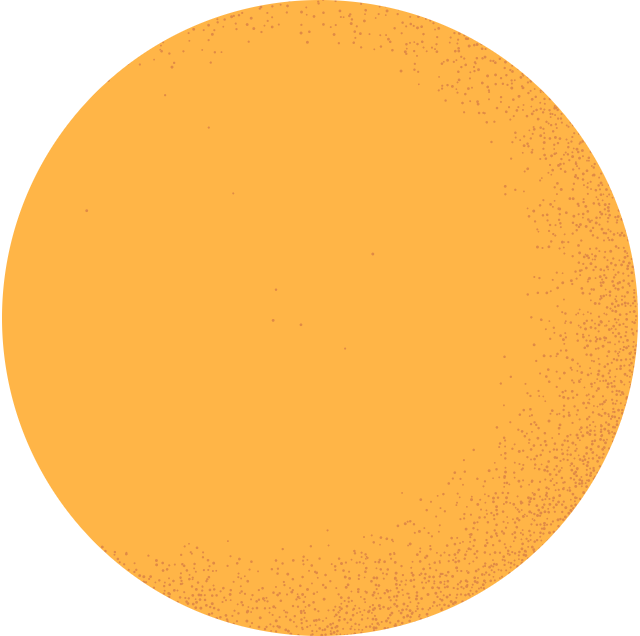
This background is drawn by a WebGL 2 fragment shader. Its source:

```glsl
#version 300 es
precision highp float;
// An amber disc on white, shaded by stippled grain along its right and lower rim.

uniform vec2 u_resolution;
out vec4 fragColor;

// Lengths are fractions of the canvas height.
const vec3 PAPER = vec3(1.0);
const vec3 AMBER = vec3(1.0, 0.71, 0.28);
const vec3 GRAIN = vec3(0.88, 0.54, 0.27);
const float DISC_RADIUS = 0.5;
const float CELL = 0.0066;
const vec2 DOT_RADIUS = vec2(0.0013, 0.0023);  // smallest, largest
const float SHADE_ANGLE = -0.61;               // direction of the deepest shade
const float BAND_MEAN = 0.138;
const float BAND_SWING = 0.076;
const vec2 BAND_ENDS = vec2(-0.72, -0.45);     // cosines where the band tapers off
const vec2 RIM_DENSITY = vec2(0.15, 0.9);      // lit side, shaded side
const float FALLOFF = 1.5;

vec3 hash3(vec2 cell) {
    vec3 p = fract(cell.xyx * vec3(0.1031, 0.1030, 0.0973));
    p += dot(p, p.yxz + 33.33);
    return fract((p.xxy + p.yzz) * p.zyx);
}

// Antialiased coverage of a signed distance, negative inside.
float coverage(float dist, float pixel) {
    return clamp(0.5 - dist / pixel, 0.0, 1.0);
}

// Chance of a grain dot, fading inward from the rim.
float grainDensity(vec2 p) {
    float radius = max(length(p), 1e-4);
    vec2 dir = p / radius;
    float shade = dot(dir, vec2(cos(SHADE_ANGLE), sin(SHADE_ANGLE)));
    float taper = smoothstep(BAND_ENDS.x, BAND_ENDS.y, dir.x);
    float width = (BAND_MEAN + BAND_SWING * shade) * taper;
    float depth = max(DISC_RADIUS - radius, 0.0) / max(width, 1e-4);
    float rim = mix(RIM_DENSITY.x, RIM_DENSITY.y, 0.5 + 0.5 * shade);
    return rim * step(1e-4, width) * pow(max(1.0 - depth, 0.0), FALLOFF);
}

// Jittered dots, gathered from the neighbouring cells.
float grain(vec2 p, float pixel) {
    vec2 home = floor(p / CELL);
    float ink = 0.0;
    for (int y = -1; y <= 1; y++) {
        for (int x = -1; x <= 1; x++) {
            vec2 cell = home + vec2(x, y);
            vec3 rnd = hash3(cell + 311.0);
            vec2 center = (cell + rnd.xy) * CELL;
            vec3 pick = hash3(cell + 727.0);
            float size = mix(DOT_RADIUS.x, DOT_RADIUS.y, rnd.z);
            float present = step(pick.x, grainDensity(center));
            ink = max(ink, present * coverage(length(p - center) - size, pixel));
        }
    }
    return ink;
}

void main() {
    float pixel = 1.0 / u_resolution.y;
    vec2 p = (gl_FragCoord.xy - 0.5 * u_resolution) * pixel;
    vec3 disc = mix(AMBER, GRAIN, grain(p, pixel));
    float mask = coverage(length(p) - DISC_RADIUS, pixel);
    fragColor = vec4(mix(PAPER, disc, mask), 1.0);
}
```
